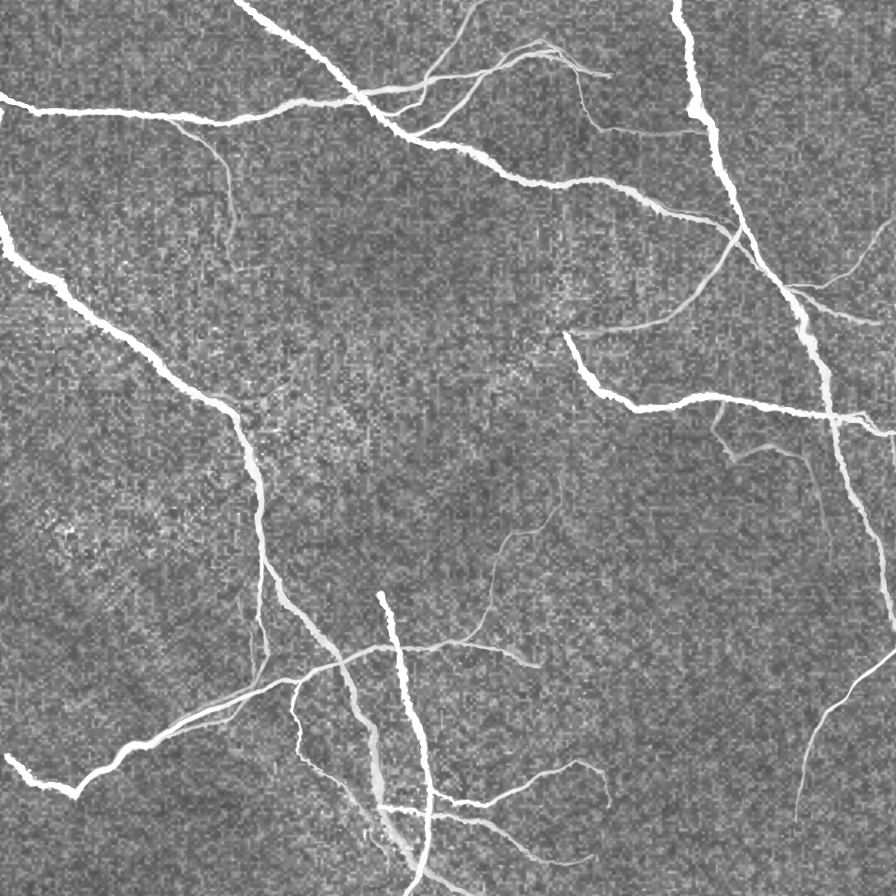
This texture is drawn by a Shadertoy shader. Its source:

```glsl
const float BASE_GREY = 0.495;
const float GRAIN_CELLS = 270.0;
const float CLUMP_CELLS = 120.0;
const float GRAIN_CONTRAST = 0.30;
const float CLUMP_CONTRAST = 0.17;
const float CLOUD_CONTRAST = 0.20;
const float VEIN_SOFTNESS = 0.0022;
const float VEIN_GREY = 1.02;
const float STEP_PER_WIDTH = 14.0;
const float BRANCH_STEP = 0.036;
const int TRUNK_STEPS = 14;
const int BRANCH_STEPS = 7;
const int TRUNKS = 7;

// Trunk roots: x, y, heading, half width
const vec4 ROOTS[TRUNKS] = vec4[TRUNKS](
    vec4(0.00, 0.87, -0.92, 0.0056),
    vec4(0.00, 0.89, -0.35, 0.0036),
    vec4(0.27, 1.00, -0.65, 0.0042),
    vec4(0.76, 1.00, -1.10, 0.0046),
    vec4(0.00, 0.16, -0.10, 0.0034),
    vec4(0.63, 0.62, -0.75, 0.0038),
    vec4(0.42, 0.34, -1.45, 0.0040));

float hash(vec2 p) {
    return fract(sin(dot(p, vec2(127.1, 311.7))) * 43758.5453);
}

float noise(vec2 p) {
    vec2 cell = floor(p), f = fract(p);
    f = f * f * (3.0 - 2.0 * f);
    return mix(mix(hash(cell), hash(cell + vec2(1, 0)), f.x),
               mix(hash(cell + vec2(0, 1)), hash(cell + vec2(1, 1)), f.x), f.y);
}

float fbm(vec2 p) {
    float sum = 0.0, amp = 0.5;
    for (int i = 0; i < 4; i++) {
        sum += amp * noise(p);
        p = p * 2.1 + 17.3;
        amp *= 0.5;
    }
    return sum / 0.9375;
}

float segmentDistance(vec2 p, vec2 a, vec2 b) {
    vec2 ab = b - a;
    return length(p - a - ab * clamp(dot(p - a, ab) / dot(ab, ab), 0.0, 1.0));
}

float stroke(vec2 p, vec2 a, vec2 b, float halfWidth) {
    float d = segmentDistance(p, a, b);
    return 1.0 - smoothstep(halfWidth - 0.5 * VEIN_SOFTNESS, halfWidth + VEIN_SOFTNESS, d);
}

vec2 direction(float angle) {
    return vec2(cos(angle), sin(angle));
}

// Thin side vein that wanders and fades
float branch(vec2 p, vec2 start, float heading, float halfWidth, float seed) {
    if (distance(p, start) > BRANCH_STEP * float(BRANCH_STEPS) + 0.02) return 0.0;
    float ink = 0.0, strength = mix(0.45, 1.0, hash(vec2(seed, 5.0)));
    for (int k = 0; k < BRANCH_STEPS; k++) {
        float t = float(k) / float(BRANCH_STEPS);
        float turn = 2.4 * (noise(vec2(float(k) * 0.5, seed)) - 0.5);
        vec2 end = start + BRANCH_STEP * direction(heading + turn);
        ink = max(ink, strength * (1.0 - 0.5 * t) * stroke(p, start, end, halfWidth * (1.0 - 0.4 * t)));
        start = end;
    }
    return ink;
}

// Wandering trunks that send out branches on alternate sides
float veins(vec2 p) {
    float ink = 0.0;
    for (int i = 0; i < TRUNKS; i++) {
        vec4 root = ROOTS[i];
        vec2 start = root.xy;
        float seed = float(i) * 7.0 + 3.0;
        for (int k = 0; k < TRUNK_STEPS; k++) {
            float t = float(k) / float(TRUNK_STEPS);
            float turn = 1.5 * (noise(vec2(float(k) * 0.45, seed)) - 0.5)
                       + 0.5 * (hash(vec2(seed, float(k))) - 0.5);
            float heading = root.z + turn;
            vec2 end = start + STEP_PER_WIDTH * root.w * direction(heading);
            float halfWidth = root.w * (1.0 - 0.5 * t);
            ink = max(ink, (1.0 - 0.35 * t) * stroke(p, start, end, halfWidth));
            if (k % 4 == 3) {
                float side = (k / 4 + i) % 2 == 0 ? 1.0 : -1.0;
                ink = max(ink, branch(p, end, heading + 0.9 * side, halfWidth * 0.6, seed + float(k) * 3.7));
            }
            start = end;
        }
    }
    return ink;
}

// Soft crease: light ridge between dark flanks
float crease(vec2 p, vec2 centre, float angle, float halfLength, float width) {
    vec2 axis = direction(angle);
    vec2 q = p - centre;
    float along = dot(q, axis) / halfLength;
    float across = dot(q, vec2(-axis.y, axis.x)) / width;
    return cos(2.0 * across) * exp(-0.5 * across * across - along * along * along * along);
}

void mainImage(out vec4 fragColor, in vec2 fragCoord) {
    vec2 p = fragCoord / iResolution.xy;

    // Clouded tissue with creases
    float cloud = fbm(p * 4.5 + 8.0);
    float grey = BASE_GREY + CLOUD_CONTRAST * (cloud - 0.5);
    grey += 0.09 * exp(-70.0 * dot(p - vec2(0.39, 0.54), p - vec2(0.39, 0.54)));
    grey -= 0.05 * smoothstep(0.55, 0.0, distance(p, vec2(0.9, 0.05)));
    vec2 bent = p + 0.03 * (vec2(noise(p * 6.0), noise(p * 6.0 + 40.0)) - 0.5);
    grey += 0.065 * crease(bent, vec2(0.54, 0.54), 1.0, 0.15, 0.032);
    grey += 0.040 * crease(bent, vec2(0.61, 0.72), 1.6, 0.12, 0.022);
    grey += 0.060 * crease(bent, vec2(0.20, 0.24), -0.85, 0.27, 0.042);
    grey += 0.050 * crease(bent, vec2(0.90, 0.98), -0.2, 0.14, 0.025);

    // Speckle, livelier in the light patches
    float grain = noise(p * GRAIN_CELLS);
    float clump = noise(p * CLUMP_CELLS + 31.0);
    float lively = 0.75 + 1.1 * smoothstep(0.46, 0.66, grey);
    grey += lively * (GRAIN_CONTRAST * (grain * grain - 0.29) + CLUMP_CONTRAST * (clump - 0.5));
    grey += 0.35 * lively * smoothstep(0.80, 1.0, noise(p * 150.0 + 9.0)) * cloud;

    // Bright veins, kinked and beaded
    vec2 kinked = p + 0.020 * (vec2(noise(p * 15.0), noise(p * 15.0 + 70.0)) - 0.5)
                    + 0.008 * (vec2(noise(p * 48.0), noise(p * 48.0 + 20.0)) - 0.5)
                    + 0.003 * (grain - 0.5);
    float ink = veins(kinked);
    float beads = mix(noise(p * 90.0 + 3.0), 1.0, smoothstep(0.4, 1.0, ink));
    grey = mix(grey, VEIN_GREY, clamp(ink * (0.45 + 0.65 * beads), 0.0, 1.0));

    fragColor = vec4(vec3(clamp(grey, 0.0, 1.0)), 1.0);
}
```
